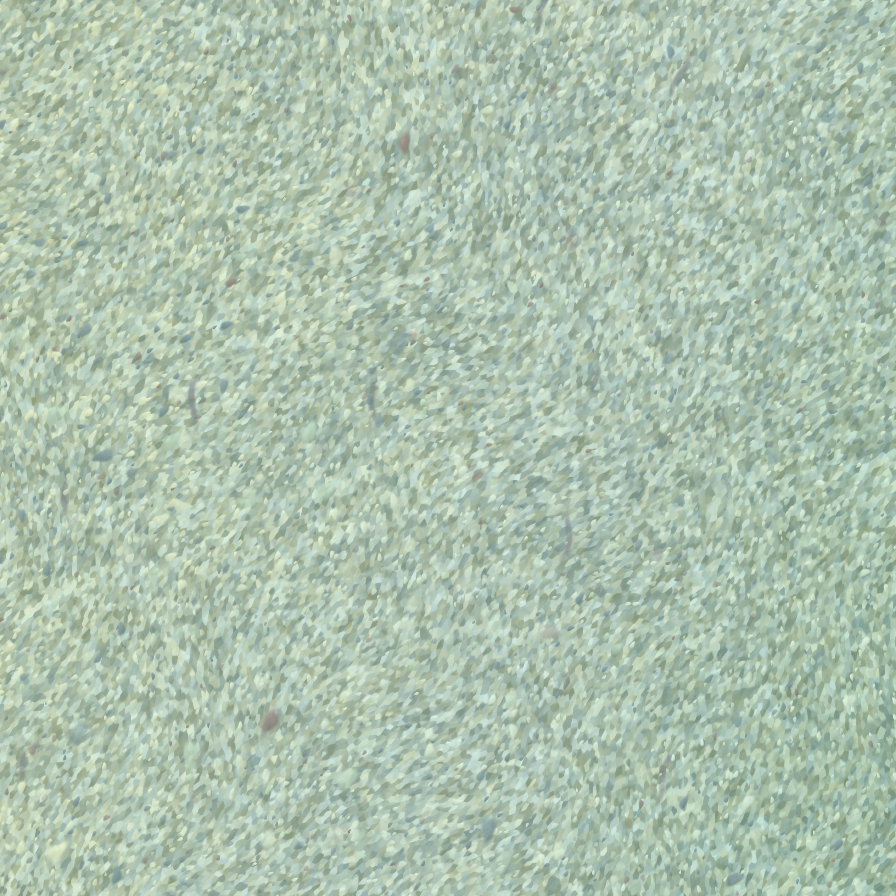
This texture is drawn by a WebGL 1 fragment shader. Its source:

```glsl
precision highp float;
// Pale green sand: fine slanted grains, scattered pebbles and a few dark streaks.
uniform vec2 u_resolution;

float hash(vec2 p) {
  vec3 q = fract(vec3(p.xyx) * 0.1031);
  q += dot(q, q.yzx + 33.33);
  return fract((q.x + q.y) * q.z);
}

vec2 hash2(vec2 p) {
  return vec2(hash(p + 17.3), hash(p + 71.9));
}

vec2 turn(vec2 v, float a) {
  return vec2(cos(a) * v.x + sin(a) * v.y, cos(a) * v.y - sin(a) * v.x);
}

// Slow layered sines in the range -1 to 1.
float drift(vec2 p) {
  return (sin(p.x * 7.0 + 2.0 * sin(p.y * 5.0 + 1.0))
        + sin(p.y * 9.0 - p.x * 4.0 + 2.0 * sin(p.x * 6.0))
        + sin(p.x * 17.0 + p.y * 13.0 + 1.7)) / 3.0;
}

// Local lie of the grains, mostly steep and leaning right.
float grainAngle(vec2 p) {
  return 1.0 + 0.65 * drift(p + 0.4);
}

// Soft cellular mosaic of stretched grains: x is tone, y is hue, both about zero.
vec2 mosaic(vec2 p, float count) {
  vec2 g = p * count, id = floor(g), sum = vec2(0.0);
  float total = 0.0, angle = grainAngle(p);
  for (int j = -1; j <= 1; j++) {
    for (int i = -1; i <= 1; i++) {
      vec2 cell = id + vec2(float(i), float(j));
      vec2 d = turn(g - cell - hash2(cell + count), angle) * vec2(0.75, 1.45);
      float weight = exp(-11.0 * dot(d, d));
      sum += weight * (hash2(cell * 1.7 + count * 2.0) - 0.5);
      total += weight;
    }
  }
  return sum / (total + 0.0001);
}

vec3 grainColour(float pick, float warm) {
  vec3 pale = mix(vec3(0.84, 0.92, 0.83), vec3(0.89, 0.91, 0.73), warm);
  vec3 mint = vec3(0.73, 0.84, 0.74);
  vec3 slate = vec3(0.49, 0.59, 0.60);
  vec3 brown = vec3(0.57, 0.53, 0.50);
  vec3 c = mix(pale, mint, step(0.52, pick));
  c = mix(c, slate, step(0.75, pick));
  return mix(c, brown, step(0.95, pick));
}

// Lays separate rounded grains over the ground.
vec3 scatter(vec3 ground, vec2 p, float count, float density, float warm) {
  vec2 g = p * count, id = floor(g);
  float angle = grainAngle(p);
  for (int j = -1; j <= 1; j++) {
    for (int i = -1; i <= 1; i++) {
      vec2 cell = id + vec2(float(i), float(j));
      vec2 rnd = hash2(cell + count * 3.0);
      float present = step(hash(cell + count), density);
      vec2 d = turn(g - cell - rnd, angle + rnd.x - 0.5);
      d *= vec2(0.8, 1.0 + 0.6 * rnd.y);
      float radius = mix(0.22, 0.46, hash(cell + 5.7));
      radius *= 1.0 + 0.12 * sin(3.0 * atan(d.y, d.x + 0.0001) + rnd.x * 40.0);
      float cover = 1.0 - smoothstep(0.55, 1.1, length(d) / radius);
      vec3 tint = grainColour(hash(cell * 1.3 + 9.1), warm);
      tint += 0.06 * (d.x + d.y) / radius;
      ground = mix(ground, tint, present * cover * mix(0.3, 0.95, rnd.y));
    }
  }
  return ground;
}

// Sparse thin bent streaks, dark along one side.
float streaks(vec2 p) {
  vec2 g = p * 7.0, id = floor(g);
  float shade = 0.0;
  for (int j = -1; j <= 1; j++) {
    for (int i = -1; i <= 1; i++) {
      vec2 cell = id + vec2(float(i), float(j));
      vec2 rnd = hash2(cell + 43.0);
      vec2 d = turn(g - cell - rnd, 1.05 + 0.8 * rnd.x);
      d.y += 0.03 * sin(d.x * 11.0 + rnd.x * 20.0);
      float reach = length(d / vec2(0.14 + 0.16 * rnd.y, 0.035));
      shade = max(shade, step(hash(cell + 2.0), 0.35) * (1.0 - smoothstep(0.3, 1.1, reach)));
    }
  }
  return shade;
}

void main() {
  vec2 p = gl_FragCoord.xy / u_resolution.y;
  float slow = drift(p * 1.3);
  float warm = clamp(0.75 - 1.3 * p.x + 0.4 * (p.y - 0.5) + 0.25 * slow, 0.0, 1.0);

  // Fine ground, with tone and blue to yellow hue shifting from grain to grain.
  vec2 fine = mosaic(p, 160.0), coarse = mosaic(p + 3.1, 88.0);
  vec3 colour = vec3(0.676, 0.756, 0.691) + 0.012 * slow;
  colour += 0.24 * fine.x + 0.11 * coarse.x;
  colour += (0.6 * fine.y + 0.5 * coarse.y) * vec3(0.06, 0.01, -0.09);
  colour += warm * vec3(0.02, 0.012, -0.02);
  colour -= 0.05 * smoothstep(0.75, 1.3, p.x + 0.3 * (1.0 - p.y)) * vec3(1.0, 0.5, 0.9);

  // Streaks lie under the loose grains, from small to large.
  colour = mix(colour, vec3(0.50, 0.53, 0.53), 0.65 * streaks(p));
  colour = scatter(colour, p, 110.0, 0.30, warm);
  colour = scatter(colour, p + 1.7, 62.0, 0.13 + 0.12 * warm, warm);
  colour = scatter(colour, p + 5.3, 34.0, 0.045, warm);
  gl_FragColor = vec4(colour, 1.0);
}
```
